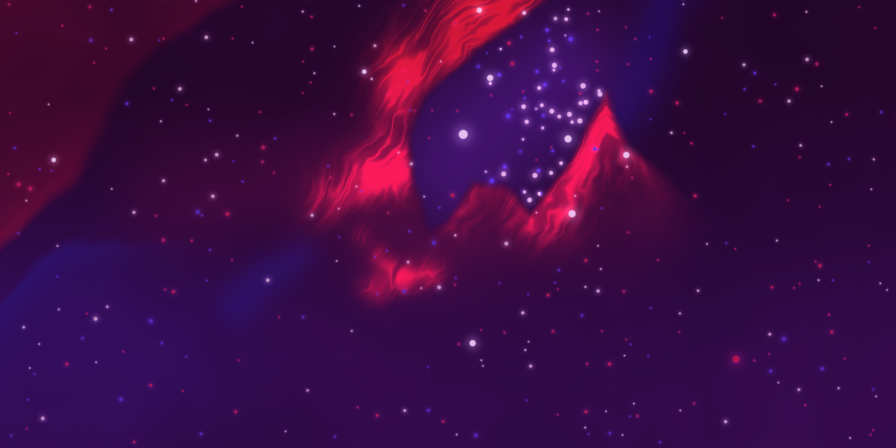
This background is drawn by a Shadertoy shader. Its source:

```glsl
// Crimson nebula ridges around a violet star pocket, with blue veils and scattered stars.

float hash(vec2 p) {
    vec3 q = fract(vec3(p.xyx) * 0.1031);
    q += dot(q, q.yzx + 33.33);
    return fract((q.x + q.y) * q.z);
}

float noise(vec2 p) {
    vec2 i = floor(p), f = fract(p);
    f = f * f * (3.0 - 2.0 * f);
    return mix(mix(hash(i), hash(i + vec2(1, 0)), f.x),
               mix(hash(i + vec2(0, 1)), hash(i + vec2(1, 1)), f.x), f.y);
}

float fbm(vec2 p) {
    float sum = 0.0, amp = 0.5;
    for (int i = 0; i < 5; i++) {
        sum += amp * noise(p);
        p = mat2(1.6, 1.2, -1.2, 1.6) * p + 7.3;
        amp *= 0.5;
    }
    return sum;
}

// Soft glow around the segment a-b
float glow(vec2 p, vec2 a, vec2 b, float radius) {
    vec2 pa = p - a, ba = b - a;
    vec2 d = (pa - ba * clamp(dot(pa, ba) / dot(ba, ba), 0.0, 1.0)) / radius;
    return exp(-dot(d, d));
}

// Signed distance to the open sky above the ridges, negative inside
float skyDistance(vec2 p) {
    const int N = 17;
    vec2 v[N] = vec2[N](
        vec2(1.23, 1.02), vec2(1.08, 0.89), vec2(0.96, 0.78), vec2(0.92, 0.70),
        vec2(0.93, 0.60), vec2(0.96, 0.49), vec2(1.00, 0.51), vec2(1.06, 0.60),
        vec2(1.13, 0.59), vec2(1.185, 0.52), vec2(1.27, 0.63), vec2(1.354, 0.79),
        vec2(1.41, 0.66), vec2(1.50, 0.59), vec2(1.58, 0.51), vec2(2.4, 0.45), vec2(2.4, 1.4));
    float d = 9.0, side = 1.0;
    for (int i = 0, j = N - 1; i < N; j = i, i++) {
        vec2 e = v[j] - v[i], w = p - v[i];
        d = min(d, length(w - e * clamp(dot(w, e) / dot(e, e), 0.0, 1.0)));
        bvec3 c = bvec3(p.y >= v[i].y, p.y < v[j].y, e.x * w.y > e.y * w.x);
        if (all(c) || !any(c)) side = -side;
    }
    return side * d;
}

// Fine strands that fan out below the right-hand peak
float strands(vec2 p, vec2 warp) {
    vec2 q = vec2(1.354 - abs(p.x - 1.354), p.y) + 0.16 * warp;
    q = mat2(0.83, 0.55, -0.55, 0.83) * q;
    float broad = 1.0 - abs(2.0 * noise(q * vec2(26, 6)) - 1.0);
    float fine = 1.0 - abs(2.0 * noise(q * vec2(85, 13) + 5.0) - 1.0);
    return 0.55 * broad + 0.45 * fine * fine;
}

vec3 starColor(float h) {
    vec3 c = mix(vec3(0.85, 0.12, 0.40), vec3(0.38, 0.20, 0.90), step(0.4, h));
    return mix(c, vec3(0.95, 0.72, 0.95), step(0.66, h));
}

// Bright disc with a faint halo
void addStar(inout vec3 col, vec2 p, vec2 center, float radius, vec3 tint) {
    float d = length(p - center), px = 1.0 / iResolution.y;
    col += tint * 0.22 * exp(-d * d / (radius * radius * 5.0));
    col = mix(col, tint, 0.9 * smoothstep(radius + px, radius - px, d));
}

void mainImage(out vec4 fragColor, in vec2 fragCoord) {
    vec2 p = fragCoord / iResolution.y;
    p.x *= 2.0 * iResolution.y / iResolution.x;
    vec2 warp = vec2(fbm(p * 5.0), fbm(p * 5.0 + 31.0)) - 0.48;
    vec2 w = p + 0.07 * warp;
    float cloud = fbm(w * 4.0 + 11.0);

    // Dark sky, violet towards the ground and indigo at lower left
    vec3 col = mix(vec3(0.20, 0.04, 0.295), vec3(0.145, 0.022, 0.17), smoothstep(0.1, 0.85, p.y));
    col = mix(col, vec3(0.19, 0.05, 0.36), 0.7 * glow(w, vec2(0.0, 0.22), vec2(0.35, 0.2), 0.24));
    col *= 0.88 + 0.25 * cloud;

    // Red veil with a curved rim at upper left
    float h = w.y - 0.72;
    float veil = 0.235 + 0.55 * h + 4.5 * h * h * h - w.x;
    float inVeil = smoothstep(-0.02, 0.04, veil);
    float rim = exp(-max(veil, 0.0) / 0.05) * smoothstep(0.85, 0.45, p.y);
    col = mix(col, vec3(0.40, 0.04, 0.18), inVeil * (0.2 + 0.5 * cloud));
    col = mix(col, vec3(0.70, 0.06, 0.25), inVeil * rim * 0.55);

    // Blue veil and glow on the left, blue streak on the right
    float under = 0.46 - 0.14 * exp(-p.x / 0.08) - w.y;
    float blue = smoothstep(-0.02, 0.02, under) * exp(-max(under, 0.0) / 0.07) * smoothstep(0.5, 0.1, p.x);
    blue += 0.7 * glow(w, vec2(0.54, 0.32), vec2(0.68, 0.43), 0.045);
    col = mix(col, vec3(0.17, 0.09, 0.53), 0.6 * blue);
    col = mix(col, vec3(0.13, 0.05, 0.40), 0.65 * glow(w, vec2(1.40, 0.74), vec2(1.50, 1.02), 0.06));

    // Violet pocket and the magenta haze surrounding the ridges
    float d = skyDistance(p + 0.035 * warp);
    float ground = smoothstep(-0.012, 0.018, d);
    float pocket = glow(w, vec2(1.03, 0.65), vec2(1.24, 0.82), 0.17);
    col = mix(col, vec3(0.27, 0.08, 0.46), 0.85 * pocket * (1.0 - ground));
    float haze = 0.55 * glow(w, vec2(0.4, 0.57), vec2(0.8, 0.6), 0.13)
               + 0.6 * glow(w, vec2(0.9, 0.48), vec2(1.4, 0.52), 0.13);
    col = mix(col, vec3(0.36, 0.05, 0.26), haze * ground * (0.4 + 0.8 * cloud));

    // Glowing crimson gas
    float ridge = exp(-max(d, 0.0) / 0.06) * smoothstep(0.95, 1.03, p.x) * smoothstep(1.56, 1.42, p.x);
    float gas = 0.6 * ridge * smoothstep(0.38, 0.52, p.y)
              + 0.6 * glow(w, vec2(1.354, 0.72), vec2(1.22, 0.5), 0.07)
              + 0.75 * glow(w, vec2(1.12, 1.04), vec2(0.93, 0.85), 0.10)
              + 0.65 * glow(w, vec2(0.91, 0.82), vec2(0.87, 0.63), 0.06)
              + 0.85 * glow(w, vec2(0.89, 0.62), vec2(0.74, 0.56), 0.06)
              + 0.5 * glow(w, vec2(0.82, 0.47), vec2(0.91, 0.39), 0.025)
              + 0.7 * glow(w, vec2(0.85, 0.36), vec2(0.96, 0.41), 0.035);
    gas *= ground * (0.35 + 0.95 * strands(p, warp)) * (0.6 + 0.8 * cloud);
    vec3 hot = mix(vec3(0.98, 0.10, 0.36), vec3(0.85, 0.09, 0.22), smoothstep(0.65, 0.95, p.y));
    col = mix(col, mix(vec3(0.48, 0.06, 0.27), hot, min(gas, 1.0)), min(gas * 1.15, 1.0));

    // Scattered small stars, one per occupied cell
    for (int i = 0; i < 3; i++) {
        float size = 0.055 + 0.025 * float(i);
        vec2 cell = floor(p / size), seed = cell + 47.0 * float(i);
        vec2 center = (cell + 0.2 + 0.6 * vec2(hash(seed + 3.1), hash(seed + 8.7))) * size;
        float r = 0.0016 + 0.0028 * pow(hash(seed + 15.0), 3.0);
        if (hash(seed) < 0.26) addStar(col, p, center, r, starColor(hash(seed + 21.0)) * 0.85);
    }

    // Dense cluster drifting down the pocket
    for (int i = 0; i < 48; i++) {
        vec2 s = vec2(float(i), 5.0);
        float along = hash(s), spread = hash(s + 9.0) + hash(s + 17.0) - 1.0;
        vec2 center = vec2(1.21 + 0.17 * spread, 0.55 + 0.43 * along);
        addStar(col, p, center, 0.002 + 0.004 * hash(s + 29.0), starColor(0.45 + 0.55 * hash(s + 41.0)));
    }

    // Largest stars: position and radius
    vec3 big[10] = vec3[10](
        vec3(1.034, 0.70, 0.010), vec3(1.094, 0.826, 0.007), vec3(1.268, 0.69, 0.008),
        vec3(1.277, 0.523, 0.008), vec3(1.398, 0.654, 0.007), vec3(1.055, 0.234, 0.007),
        vec3(1.07, 0.977, 0.006), vec3(0.813, 0.84, 0.005), vec3(1.53, 0.885, 0.005), vec3(0.12, 0.643, 0.005));
    for (int i = 0; i < 10; i++) addStar(col, p, big[i].xy, big[i].z, vec3(0.94, 0.80, 0.98));
    addStar(col, p, vec2(1.643, 0.198), 0.008, vec3(0.72, 0.08, 0.32));

    fragColor = vec4(col, 1.0);
}
```
